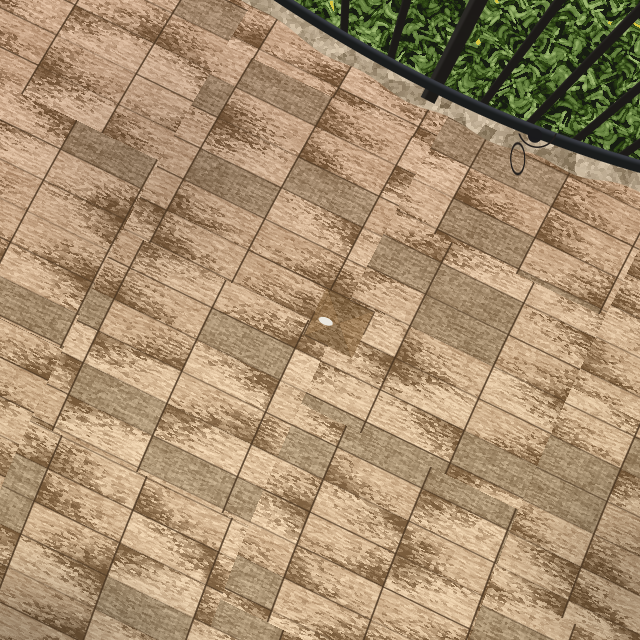
Give the GLSL for this texture, as a WebGL 1 fragment shader.

```glsl
precision highp float;
// Slanted wood-look plank tiles with a drain, bounded by a curb, a dark railing and shrubs.
uniform vec2 u_resolution;

float hash(vec2 p) {
  return fract(sin(dot(p, vec2(127.1, 311.7))) * 43758.5);
}

// Cellular noise: x = distance to the nearest point, y = random value of its cell
vec2 cells(vec2 p) {
  vec2 base = floor(p), best = vec2(9.0, 0.0);
  for (int j = -1; j <= 1; j++) {
    for (int i = -1; i <= 1; i++) {
      vec2 c = base + vec2(float(i), float(j));
      float d = length(c + vec2(hash(c), hash(c + 37.3)) - p);
      if (d < best.x) best = vec2(d, hash(c + 71.9));
    }
  }
  return best;
}

// Antialiased coverage of a signed distance
float cover(float d) {
  return clamp(0.5 - d * u_resolution.y, 0.0, 1.0);
}

// Height of the curved rail above the canvas bottom
float railHeight(float x) {
  float d = 1.0 - x;
  return 0.74 + 0.281 * d + 0.333 * d * d;
}

vec3 planks(vec2 p) {
  // Plank axes, slightly fanned, with the grid slipping between staggered patches
  vec2 q = vec2(0.899 * p.x - 0.438 * p.y, 0.438 * p.x + 0.899 * p.y);
  q.x -= 0.12 * (p.y - 0.5) * (p.y - 0.5);
  float strip = floor(q.x / 0.37 + 0.3);
  vec2 patchId = vec2(strip, floor(q.y / 0.33 + 0.37 * strip));
  vec2 slip = (vec2(hash(patchId), hash(patchId + 5.7)) - 0.5) * vec2(0.06, 0.026);
  vec2 size = vec2(0.144, 0.055);
  vec2 grid = (q + slip) / size - vec2(0.397, 0.1);
  vec2 id = floor(grid) + patchId * 17.0, f = fract(grid);
  float seed = hash(id), kind = hash(id + 9.1);

  // Grain from layered sines, mottling and specks from stretched cells
  float grain = sin(q.y * 620.0 + 3.0 * sin(q.x * 33.0 + seed * 40.0))
              + sin(q.y * 1250.0 + 2.0 * sin(q.x * 71.0 + seed * 90.0));
  vec2 mottle = cells(q * vec2(26.0, 110.0) + seed * 50.0);
  float speck = cells(q * vec2(150.0, 390.0) + seed * 30.0).y;
  float tone = 0.34 * seed + 0.25 * mottle.y + 0.2 * mottle.x + 0.65 * speck + 0.1 * grain - 0.42;
  vec3 col = mix(vec3(0.87, 0.77, 0.65), vec3(0.65, 0.52, 0.39), clamp(tone, -0.2, 1.2));

  // Greyish woven planks, and speckled brown stains creeping in from one end and edge
  float weave = 0.5 + 0.25 * (sin(q.x * 900.0) + sin(q.y * 800.0));
  float grey = step(0.8, kind);
  vec3 ash = vec3(0.77, 0.69, 0.58) - 0.10 * weave - 0.17 * speck - 0.08 * mottle.y;
  col = mix(col, ash, 0.8 * grey);
  float end = kind < 0.4 ? f.x : 1.0 - f.x;
  float edge = seed < 0.5 ? f.y : 1.0 - f.y;
  float stain = smoothstep(0.62, 1.2, 0.55 * end + 0.45 * edge + 0.55 * speck * (0.4 + 0.6 * mottle.y));
  col = mix(col, vec3(0.43, 0.32, 0.20), 0.95 * stain * (1.0 - 0.8 * grey));

  // Rosy towards the top, darker lower corners, paler lower middle
  col *= mix(vec3(1.01, 1.0, 0.97), vec3(0.99, 0.95, 0.95), smoothstep(0.3, 0.9, p.y));
  col *= 1.0 - 0.25 * smoothstep(0.3, 0.0, length(p * vec2(0.7, 1.6)));
  col *= 1.0 - 0.18 * smoothstep(0.25, 0.0, length(p - vec2(1.0, 0.08)));
  col *= 1.0 - 0.10 * smoothstep(0.3, 0.0, length(p - vec2(0.25, 0.75)));
  col += 0.05 * exp(-9.0 * dot(p - vec2(0.4, 0.2), p - vec2(0.4, 0.2)));

  // Dark end seams, and thinner long joints of uneven strength
  vec2 d = min(f, 1.0 - f) * size;
  float strength = 0.3 + 0.7 * hash(vec2(id.x, floor(grid.y + 0.5)) + patchId);
  vec3 grout = vec3(0.29, 0.21, 0.13);
  col = mix(col, grout, 0.8 * strength * cover(d.y - 0.0011));
  col = mix(col, grout, 0.85 * cover(d.x - 0.0013));

  // Drain: a dark square of cut pieces around a small pale cap
  vec2 r = p - vec2(0.53, 0.495);
  r = vec2(0.899 * r.x - 0.438 * r.y, 0.438 * r.x + 0.899 * r.y);
  float box = max(abs(r.x) - 0.042, abs(r.y) - 0.04);
  float cut = abs(abs(r.x) - abs(r.y));
  vec3 piece = mix(vec3(0.66, 0.53, 0.38), vec3(0.57, 0.46, 0.33), step(abs(r.x), abs(r.y)));
  piece += 0.03 * grain - 0.15 * speck - 0.05 * cover(cut - 0.001);
  col = mix(col, piece, 0.8 * cover(box));
  col = mix(col, grout, 0.7 * cover(abs(box) - 0.001) * step(0.0, r.x * r.y));
  vec2 cap = p - vec2(0.509, 0.498);
  cap.y += 0.3 * cap.x;
  return mix(col, vec3(0.92, 0.91, 0.88), cover((length(cap * vec2(1.0, 1.8)) - 0.011) * 0.7));
}

void main() {
  vec2 p = gl_FragCoord.xy / u_resolution;
  float h = (p.y - railHeight(p.x)) * 0.88;
  vec3 col = planks(p);

  // Weathered concrete curb
  float blot = cells(p * 38.0).y, grit = cells(p * 170.0).y;
  vec3 curb = vec3(0.87, 0.80, 0.70) - 0.24 * blot * blot - 0.18 * grit;
  col = mix(col, curb, cover(-h - 0.036 + 0.004 * sin(p.x * 47.0)));

  // Shrubs: small lit leaves over dark gaps, with a few yellow flowers
  vec2 warp = p + 0.006 * sin(p.yx * 130.0 + 3.0 * sin(p * 47.0));
  vec2 leaf = cells(warp * vec2(125.0, 150.0)), clump = cells(warp * 30.0);
  float light = (1.1 - 0.8 * leaf.x) * leaf.y * (0.55 + 0.7 * clump.y) + 0.15 * (grit - 0.5);
  vec3 shrub = mix(vec3(0.09, 0.11, 0.07), vec3(0.17, 0.26, 0.07), smoothstep(0.08, 0.25, light));
  shrub = mix(shrub, vec3(0.40, 0.51, 0.25), smoothstep(0.22, 0.48, light));
  shrub = mix(shrub, vec3(0.62, 0.72, 0.44), smoothstep(0.5, 0.95, light));
  shrub = mix(shrub, vec3(0.85, 0.78, 0.25), step(0.988, leaf.y) * step(leaf.x, 0.4));
  col = mix(col, shrub, cover(-h));

  // Railing: bars leaning further right along the curve, the third a thick post
  for (int i = 0; i < 7; i++) {
    float n = float(i), post = 1.0 - step(0.5, abs(n - 2.0)), x = 0.537 + 0.071 * n;
    vec2 dir = normalize(vec2(0.05 + 0.23 * n, 1.0));
    vec2 b = p - vec2(x, railHeight(x));
    float across = dot(b, vec2(dir.y, -dir.x)), along = dot(b, dir);
    float bar = max(abs(across) - 0.006 - 0.006 * post - 0.008 * max(along, 0.0), -along - 0.024 * post);
    col = mix(col, vec3(0.11, 0.10, 0.09) + 0.06 * smoothstep(0.003, 0.008, -across), cover(bar));
  }
  vec3 rail = mix(vec3(0.10, 0.11, 0.11), vec3(0.23, 0.24, 0.27), smoothstep(0.0, 0.008, h));
  col = mix(col, rail, cover(abs(h) - 0.009));
  col = mix(col, vec3(0.10, 0.10, 0.11), cover(length(p - vec2(0.836, 0.788)) - 0.011));

  // Loose wire hanging from the rail joint
  float loop = abs(length((p - vec2(0.809, 0.752)) * vec2(2.2, 1.0)) - 0.024) * 0.6;
  float tail = max(abs(length(p - vec2(0.84, 0.80)) - 0.03), p.y - 0.79);
  col = mix(col, vec3(0.14, 0.12, 0.11), cover(min(loop, tail) - 0.0012));
  gl_FragColor = vec4(col, 1.0);
}
```
